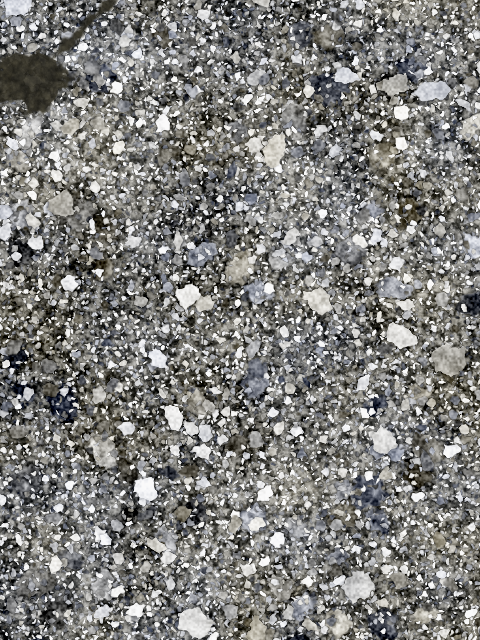
Reproduce this texture procedurally as a WebGL 2 fragment shader.

```glsl
#version 300 es
precision highp float;
// Weathered aggregate: a dark binder packed with angular stone chips.
// Chips are random convex polygons scattered on jittered grids, layered from
// grit to pebbles, with mottled faces, shaded rims and a worn hollow.

uniform vec2 u_resolution;
out vec4 outColor;

const float TAU = 6.2832;
const vec3 BINDER_DARK = vec3(0.13, 0.13, 0.12);
const vec3 BINDER_LIGHT = vec3(0.46, 0.455, 0.435);
const vec3 COOL = vec3(-0.018, -0.004, 0.034);
const vec3 WARM = vec3(0.02, 0.007, -0.03);
const vec3 HOLLOW = vec3(0.19, 0.18, 0.14);
const float EXPOSURE = 1.68;
const float WHITE_LEVEL = 0.98;

vec3 hash(vec2 cell, float seed) {
  uvec3 v = uvec3(ivec3(vec3(cell, seed)));
  v = v * 1664525u + 1013904223u;
  v.x += v.y * v.z; v.y += v.z * v.x; v.z += v.x * v.y;
  v ^= v >> 16u;
  v.x += v.y * v.z; v.y += v.z * v.x; v.z += v.x * v.y;
  return vec3(v & 0xffffu) / 65535.0;
}

float noise(vec2 p, float seed) {
  vec2 i = floor(p), f = fract(p);
  f = f * f * (3.0 - 2.0 * f);
  float low = mix(hash(i, seed).x, hash(i + vec2(1, 0), seed).x, f.x);
  float high = mix(hash(i + vec2(0, 1), seed).x, hash(i + vec2(1, 1), seed).x, f.x);
  return mix(low, high, f.y);
}

float fbm(vec2 p, float seed) {
  float sum = 0.0, gain = 0.53;
  for (int i = 0; i < 4; i++) {
    sum += gain * noise(p, seed + float(i));
    p = p * 2.1 + 3.7;
    gain *= 0.5;
  }
  return sum;
}

// Signed distance to an irregular, stretched polygon.
float chipDistance(vec2 q, float radius, vec3 rnd) {
  float turn = TAU * rnd.x;
  q = mat2(cos(turn), -sin(turn), sin(turn), cos(turn)) * q;
  q.y *= 1.0 + 0.7 * rnd.y;
  float d = -radius;
  for (int k = 0; k < 6; k++) {
    float side = float(k);
    float angle = TAU * (side + 0.6 * fract(rnd.z * (7.3 + 3.1 * side))) / 6.0;
    float reach = radius * (0.7 + 0.3 * fract(rnd.x * (13.7 + 5.9 * side)));
    d = max(d, dot(q, vec2(cos(angle), sin(angle))) - reach);
  }
  return d;
}

vec3 chipColor(float tone, float hue, vec2 tones) {
  float value = mix(tones.x, tones.y, tone);
  float chroma = 1.0 - smoothstep(0.6, 1.0, value);
  return vec3(value) + mix(COOL, WARM, hue) * (0.25 + 0.75 * chroma);
}

// Lays one size class of chips over the colour below.
vec3 scatterChips(vec3 below, vec2 p, float size, float density, vec2 tones,
                  float mottle, float soft, float seed) {
  vec2 home = floor(p / size);
  float grain = fbm(p * 75.0, seed + 40.0) - 0.5;
  for (int y = -1; y <= 1; y++)
  for (int x = -1; x <= 1; x++) {
    vec2 cell = home + vec2(x, y);
    vec3 look = hash(cell, seed);
    if (look.x > density) continue;
    vec3 place = hash(cell, seed + 1.0);
    vec2 center = (cell + 0.5 + 0.7 * (place.xy - 0.5)) * size;
    float radius = size * mix(0.26, 0.46, place.z);
    float d = chipDistance(p - center, radius, hash(cell, seed + 2.0));
    d += grain * mottle * size * 0.4;
    float rim = 1.0 - smoothstep(0.0, 0.1 * size + soft, d);
    vec3 face = chipColor(look.y, look.z, tones) + grain * mottle;
    below = mix(below * (1.0 - 0.28 * rim), face, 1.0 - smoothstep(-soft, soft, d));
  }
  return below;
}

float segmentDistance(vec2 p, vec2 a, vec2 b) {
  vec2 ab = b - a;
  return length(p - a - ab * clamp(dot(p - a, ab) / dot(ab, ab), 0.0, 1.0));
}

// Coverage of the worn hollow and the crack that leaves it.
float hollowMask(vec2 p) {
  float ragged = fbm(p * 32.0, 90.0) - 0.5;
  float pit = length((p - vec2(0.052, 0.872)) / vec2(1.35, 1.0)) - 0.043 + ragged * 0.06;
  float crack = segmentDistance(p, vec2(0.085, 0.91), vec2(0.17, 0.995)) - 0.003 + ragged * 0.03;
  return 1.0 - smoothstep(-0.004, 0.004, min(pit, crack));
}

void main() {
  vec2 p = gl_FragCoord.xy / u_resolution.y;
  float soft = max(0.6 / u_resolution.y, 0.0012);
  vec2 q = p + 0.005 * (vec2(noise(p * 160.0, 70.0), noise(p * 160.0, 71.0)) - 0.5);

  // Binder and fine grit
  vec3 color = mix(BINDER_DARK, BINDER_LIGHT, smoothstep(0.25, 0.75, fbm(p * 110.0, 60.0)));
  color = scatterChips(color, q, 0.0078, 0.85, vec2(0.17, 0.94), 0.1, soft, 100.0);
  // Large mottled stones, partly buried by the next sizes
  color = scatterChips(color, q, 0.07, 0.45, vec2(0.14, 0.62), 0.6, soft * 2.0, 200.0);
  color = scatterChips(color, q, 0.011, 0.5, vec2(0.2, 0.95), 0.15, soft, 300.0);
  color = scatterChips(color, q, 0.019, 0.36, vec2(0.2, 0.92), 0.3, soft, 400.0);
  // Pebbles, the largest ones pale
  color = scatterChips(color, q, 0.034, 0.24, vec2(0.25, 0.9), 0.35, soft, 500.0);
  color = scatterChips(color, q, 0.065, 0.1, vec2(0.5, 0.88), 0.35, soft, 600.0);

  // Broad stains and fine speckle
  color += 0.24 * (fbm(p * 9.0, 80.0) - 0.5) + 0.5 * mix(COOL, WARM, noise(p * 13.0, 85.0));
  color += 0.2 * (noise(p * 300.0, 88.0) - 0.5);
  color = clamp((color - 0.5) * 1.12 + 0.51, 0.0, 1.0);
  color = WHITE_LEVEL * (1.0 - pow(1.0 - color, vec3(EXPOSURE)));

  vec3 pitColor = HOLLOW * (0.4 + 1.2 * fbm(p * 120.0, 95.0));
  color = mix(color, pitColor, 0.93 * hollowMask(p));
  outColor = vec4(clamp(color, 0.0, 1.0), 1.0);
}
```
